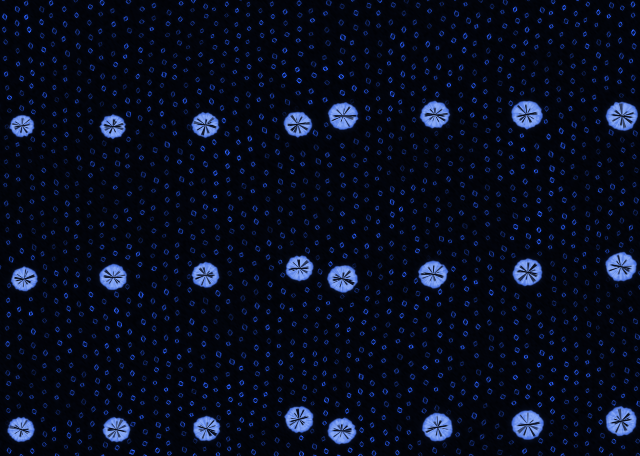
A Shadertoy shader for this pattern:

```glsl
const float TAU = 6.28318;
const float PANEL_WIDTH = 0.7033;
const vec2 DISC_PITCH = vec2(0.2035, 0.335);
const vec2 DISC_START = vec2(0.048, 0.055);
const vec2 DOT_PITCH = vec2(0.0270, 0.0300);
const vec3 INDIGO = vec3(0.007, 0.013, 0.036);
const vec3 DOT_BLUE = vec3(0.13, 0.31, 0.83);
const vec3 MID_BLUE = vec3(0.20, 0.37, 0.84);
const vec3 PALE_BLUE = vec3(0.53, 0.66, 0.96);

vec2 hash2(vec2 p) {
    vec3 q = fract(p.xyx * vec3(0.1031, 0.1030, 0.0973));
    q += dot(q, q.yzx + 33.33);
    return fract((q.xx + q.yz) * q.zy);
}

float noise(vec2 p) {
    vec2 i = floor(p), f = fract(p);
    f = f * f * (3.0 - 2.0 * f);
    float low = mix(hash2(i).x, hash2(i + vec2(1, 0)).x, f.x);
    float high = mix(hash2(i + vec2(0, 1)).x, hash2(i + vec2(1, 1)).x, f.x);
    return mix(low, high, f.y);
}

vec2 rotate(vec2 p, float angle) {
    float c = cos(angle), s = sin(angle);
    return vec2(c * p.x + s * p.y, c * p.y - s * p.x);
}

// Nearest tied disc: centre, radius, seed
vec4 nearestDisc(vec2 p) {
    float panel = step(PANEL_WIDTH, p.x);
    vec2 start = DISC_START + vec2(panel * PANEL_WIDTH, 0.0);
    vec2 cell = clamp(floor((p - start) / DISC_PITCH + 0.5), vec2(0), vec2(3, 2));
    float seed = 7.0 + cell.x + 4.0 * panel + 8.0 * cell.y;
    vec2 jitter = hash2(vec2(seed, 3.7)) - 0.5;
    float lift = cell.y > 1.5 ? 0.021 * panel
        : mix(0.0009 * cell.x * cell.x * cell.x, 0.0075 * cell.x, panel);
    vec2 centre = start + cell * DISC_PITCH + vec2(0.0, lift) + jitter * vec2(0.012, 0.006);
    float radius = 0.0255 + 0.004 * panel + 0.001 * cell.x
        + 0.003 * hash2(vec2(seed, 9.1)).x;
    return vec4(centre, radius, seed);
}

// Fold creases radiating through a unit disc
float creases(vec2 p, float seed, float soft) {
    float dark = 0.0;
    for (int k = 0; k < 9; k++) {
        vec2 h = hash2(vec2(seed, float(k) + 21.0));
        vec2 g = hash2(vec2(float(k) + 51.0, seed));
        vec2 q = rotate(p, TAU * (float(k) + 0.7 * h.x) / 9.0);
        float halfWidth = (0.02 + 0.10 * max(q.x, 0.0)) * mix(0.35, 1.25, g.x);
        float reach = mix(0.45, 0.92, h.y);
        float line = 1.0 - smoothstep(halfWidth - soft, halfWidth + soft, abs(q.y));
        line *= smoothstep(-0.02, 0.12, q.x) * (1.0 - smoothstep(reach - 0.12, reach + 0.05, q.x));
        dark = max(dark, line * mix(0.6, 1.0, g.y));
    }
    vec2 bar = rotate(p, 0.7 * (hash2(vec2(seed, 77.0)).x - 0.5));
    float barLine = 1.0 - smoothstep(0.05 - soft, 0.05 + soft, abs(bar.y));
    return max(dark, barLine * (1.0 - smoothstep(0.5, 0.75, abs(bar.x))));
}

// One small hollow lozenge with a faint bleed of dye
float lozenge(vec2 p, vec2 h, float pixel) {
    vec2 q = rotate(p, 0.9 * (h.x - 0.5)) * vec2(1.12, mix(0.8, 1.1, h.y));
    float d = mix(length(q), 0.85 * (abs(q.x) + abs(q.y)), 0.55);
    float radius = mix(0.0036, 0.0050, h.x);
    float ring = 1.0 - smoothstep(0.0004, 0.0013 + 0.5 * pixel, abs(d - radius));
    float side = 0.75 + 0.25 * cos(atan(q.y, q.x) * 2.0 + TAU * h.y);
    float bleed = exp(-dot(p, p) / 0.000032);
    return ring * side + 0.22 * bleed;
}

float dotField(vec2 p, float pixel) {
    vec2 warp = vec2(noise(p * 5.0 + 3.0), noise(p * 5.0 + 47.0)) - 0.5;
    vec2 grid = (p + 0.025 * warp) / DOT_PITCH + 8.0;
    vec2 base = floor(grid);
    float light = 0.0;
    for (int y = -1; y <= 1; y++)
    for (int x = -1; x <= 1; x++) {
        vec2 cell = base + vec2(x, y);
        vec2 h = hash2(cell + 13.0);
        float stagger = 0.5 * mod(cell.x, 2.0) - 0.25;
        vec2 centre = cell + 0.5 + vec2(0.0, stagger) + 0.34 * (h - 0.5);
        vec2 offset = (grid - centre) * DOT_PITCH;
        vec4 disc = nearestDisc(p - offset);
        float clearance = length(p - offset - disc.xy) - disc.z;
        float strength = mix(0.35, 1.0, hash2(cell + 91.0).x) * smoothstep(0.005, 0.011, clearance);
        light = max(light, strength * lozenge(offset, h, pixel));
    }
    return light * mix(0.6, 1.15, noise(p * 6.0 + 19.0));
}

void mainImage(out vec4 fragColor, in vec2 fragCoord) {
    vec2 p = fragCoord / iResolution.y;
    float pixel = 1.0 / iResolution.y;

    // Dark cloth with a fine grain
    float grain = noise(rotate(p, 0.785) * vec2(330.0, 150.0));
    vec3 color = INDIGO * mix(0.6, 1.5, grain);
    color += DOT_BLUE * dotField(p, pixel) * mix(0.8, 1.15, grain);

    // Pale discs with ragged rims and radial pleats
    vec4 disc = nearestDisc(p);
    vec2 q = (p - disc.xy) / disc.z * vec2(0.95, 1.03);
    float r = length(q);
    vec2 dir = q / max(r, 0.001);
    float soft = pixel / disc.z;
    float rim = 0.96 + 0.12 * (noise(dir * 5.0 + disc.w * 11.0) - 0.5);
    float cover = 1.0 - smoothstep(rim - soft, rim + soft, r);
    float pleat = noise(dir * 9.0 + disc.w * 17.0);
    float mottle = noise(p * 260.0);
    float pale = (0.5 + 0.5 * pleat + 0.35 * (mottle - 0.5)) * (1.0 - 0.7 * smoothstep(0.72, 1.0, r));
    vec3 dye = mix(MID_BLUE, PALE_BLUE, clamp(pale * 1.15, 0.0, 1.0));
    dye = mix(dye, INDIGO * 1.5, 0.95 * creases(q, disc.w, 0.6 * soft));
    color += MID_BLUE * 0.16 * exp(-9.0 * max(r - rim, 0.0));
    color = mix(color, dye, cover);

    fragColor = vec4(color, 1.0);
}
```
